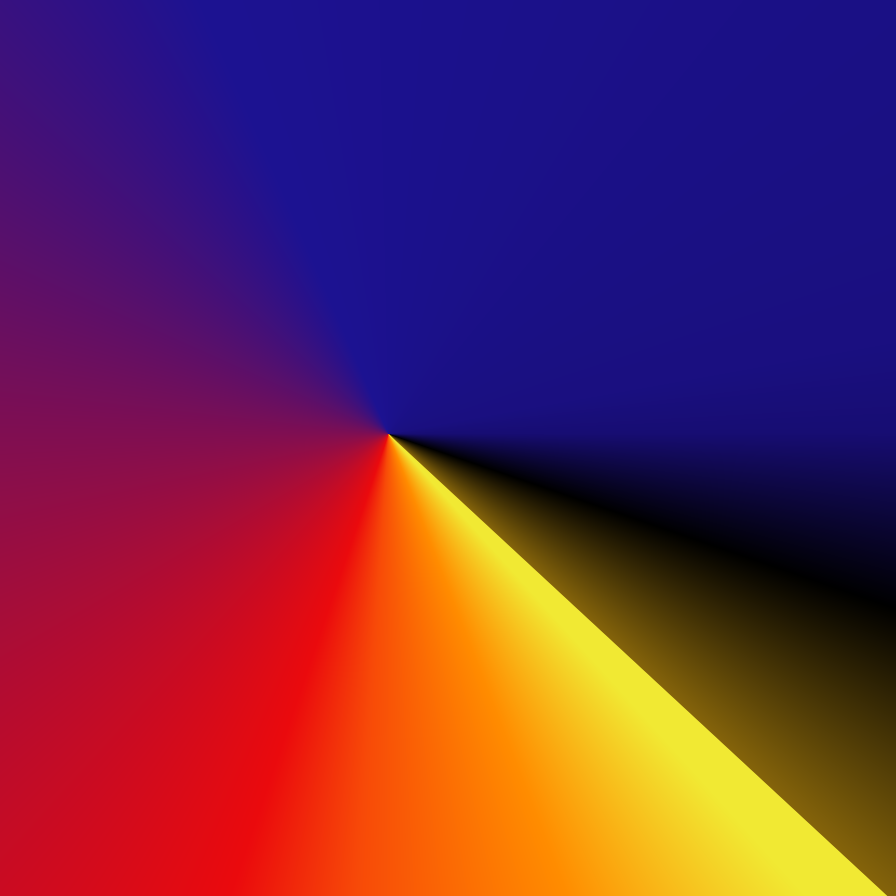
This background is drawn by a WebGL 2 fragment shader. Its source:

```glsl
#version 300 es
precision highp float;
// Conic gradient fanning out from a point left of the centre.
// The angle, measured clockwise from a hard yellow-to-brown seam, runs through
// a chain of linear colour stops; the seam itself is smoothed over one pixel.

uniform vec2 u_resolution;
out vec4 outColor;

// Replaces the running colour by a blend towards the next stop.
vec3 stop(vec3 color, vec3 next, float from, float to, float angle) {
  return mix(color, next, clamp((angle - from) / (to - from), 0.0, 1.0));
}

// Colour of the fan at an angle in degrees clockwise from the seam.
vec3 fan(float angle) {
  vec3 c = vec3(0.945, 0.915, 0.20);                              // yellow
  c = stop(c, vec3(1.00, 0.55, 0.00), 5.0, 26.0, angle);          // orange
  c = stop(c, vec3(0.97, 0.29, 0.03), 26.0, 51.0, angle);         // vermilion
  c = stop(c, vec3(0.92, 0.04, 0.05), 51.0, 66.0, angle);         // red
  c = stop(c, vec3(0.11, 0.07, 0.57), 66.0, 203.7, angle);        // bright blue
  c = stop(c, vec3(0.10, 0.06, 0.50), 203.7, 307.0, angle);       // deep blue
  c = stop(c, vec3(0.09, 0.05, 0.45), 307.0, 317.0, angle);       // dusk blue
  c = stop(c, vec3(0.0), 317.0, 336.2, angle);                    // black
  return stop(c, vec3(0.52, 0.39, 0.04), 336.2, 360.0, angle);    // brown
}

void main() {
  float side = min(u_resolution.x, u_resolution.y);
  vec2 p = (gl_FragCoord.xy - 0.5 * u_resolution) / side;
  vec2 d = p - vec2(-0.0664, 0.0156);

  // Clockwise angle from the seam
  float angle = mod(degrees(atan(-d.y, d.x)) - 42.8, 360.0);
  vec3 color = fan(angle);

  // Smooth the seam by the angular width of a pixel
  float signedAngle = angle > 180.0 ? angle - 360.0 : angle;
  float width = min(degrees(0.6 / (side * max(length(d), 1e-4))), 20.0);
  if (abs(signedAngle) < width) {
    color = mix(fan(360.0), fan(0.0), smoothstep(-width, width, signedAngle));
  }

  outColor = vec4(color, 1.0);
}
```
